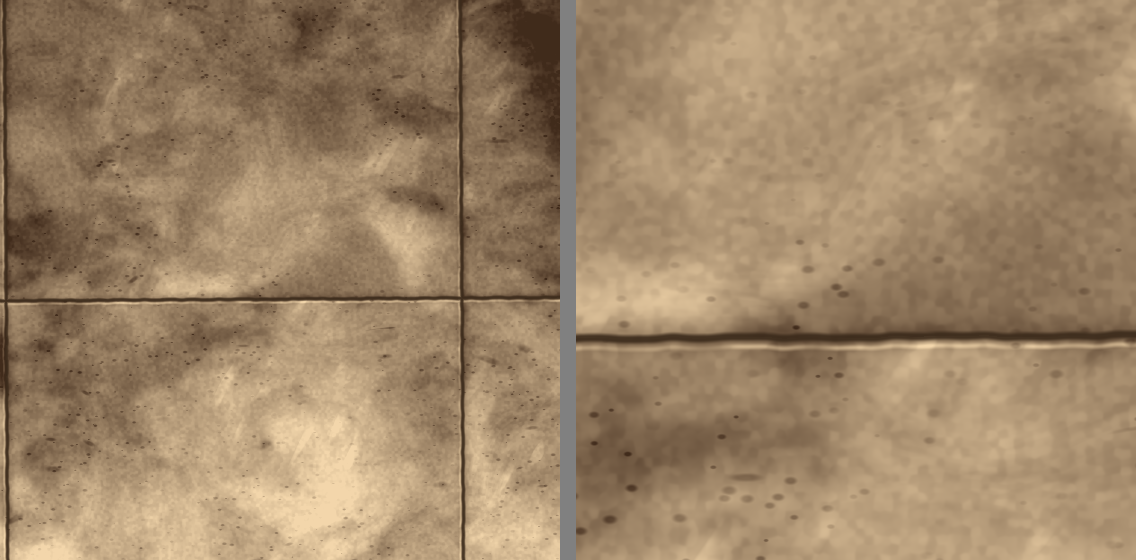
Left: the whole. Right: its middle third, enlarged.
Give the GLSL for this texture, as a Shadertoy shader.

```glsl
vec3 hash3(vec2 p) {
    vec3 q = fract(vec3(p.xyx) * vec3(0.1031, 0.1030, 0.0973));
    q += dot(q, q.yxz + 33.33);
    return fract((q.xxy + q.yzz) * q.zyx);
}

// Smooth cellular noise: random cell values blended by distance
float cellNoise(vec2 p) {
    vec2 cell = floor(p);
    float sum = 0.0, total = 0.0;
    for (int j = -1; j <= 1; j++)
    for (int i = -1; i <= 1; i++) {
        vec2 id = cell + vec2(i, j);
        vec3 h = hash3(id + 71.0);
        vec2 d = id + 0.2 + 0.6 * h.xy - p;
        float w = exp(-5.0 * dot(d, d));
        sum += w * h.z;
        total += w;
    }
    return sum / total;
}

float clouds(vec2 p, int octaves) {
    float sum = 0.0, amp = 0.5, total = 0.0;
    for (int i = 0; i < octaves; i++) {
        sum += amp * cellNoise(p);
        total += amp;
        amp *= 0.62;
        p = mat2(1.6, 1.2, -1.2, 1.6) * p + 13.7;
    }
    return sum / total;
}

// Sparse oval pits, one candidate in each cell
float pits(vec2 p, float density) {
    vec2 cell = floor(p);
    float cover = 0.0;
    for (int j = -1; j <= 1; j++)
    for (int i = -1; i <= 1; i++) {
        vec2 id = cell + vec2(i, j);
        vec3 h = hash3(id + 19.0);
        vec2 d = (id + h.xy - p) * vec2(0.8, 1.3);
        float radius = 0.15 + 0.3 * fract(h.z * 57.0);
        cover = max(cover, step(h.z, density) * smoothstep(radius, 0.3 * radius, length(d)));
    }
    return cover;
}

void mainImage(out vec4 fragColor, in vec2 fragCoord) {
    vec2 uv = fragCoord / iResolution.y;
    float pixel = 1.0 / iResolution.y;

    // Slightly skewed tile grid with signed distance to each joint
    float size = 0.814;
    vec2 p = uv + vec2(0.006 * uv.y - 0.014, -0.463 - 0.006 * uv.x);
    p += 0.0006 * sin(uv.yx * 43.0 + 2.0 * sin(uv.yx * 97.0));
    vec2 tile = floor(p / size);
    vec2 edge = p - size * floor(p / size + 0.5);
    vec2 gap = abs(edge);
    vec2 stone = uv + tile * vec2(7.3, 11.9);

    // Light falls off upwards, with a step between the rows
    float tone = tile.y < 0.0 ? 0.93 - 0.75 * uv.y : 0.86 - 0.54 * uv.y;
    tone -= 0.10 * step(1.0, tile.x);
    tone -= 0.22 * smoothstep(0.5, 1.0, uv.x * uv.y);

    // Clouded stone, broad stains and fine grain
    vec2 drift = vec2(cellNoise(stone * 6.0), cellNoise(stone * 6.0 + 40.0));
    float mottle = clouds(stone * vec2(4.0, 5.0) + 0.7 * drift, 6);
    float stain = clouds(stone * vec2(6.0, 8.0) + 23.0, 4);
    float grain = cellNoise(uv * 190.0);
    tone += 1.25 * (mottle - 0.5);
    tone -= 0.25 * smoothstep(0.52, 0.75, stain);
    tone += 0.16 * (grain - 0.5);

    // Dirt gathers along the joints, most at the left of the lower row
    float dirt = exp(-22.0 * min(gap.x, gap.y)) * smoothstep(0.3, 0.7, stain);
    tone -= 0.22 * dirt;
    vec2 corner = (uv - vec2(0.02, 0.34)) / vec2(0.09, 0.14);
    tone -= 0.5 * smoothstep(0.3, 0.65, mottle * 0.4 + stain * 0.6) * exp(-dot(corner, corner));

    // Dark pits and pale diagonal scuffs
    float worn = smoothstep(0.4, 0.65, stain);
    tone -= 0.26 * pits(stone * 95.0, 0.14) * (0.35 + worn);
    tone -= 0.30 * pits(stone * vec2(24.0, 42.0) + 3.0 * drift, 0.04) * worn;
    vec2 slant = mat2(0.88, 0.47, -0.47, 0.88) * stone;
    float scuff = smoothstep(0.70, 0.92, cellNoise(slant * vec2(60.0, 18.0) + drift));
    tone += 0.16 * scuff * smoothstep(0.45, 0.65, mottle);

    // Soft shade, pale lip and dark core of the joints
    vec2 shade = exp(-gap * gap / 0.00008);
    tone -= 0.22 * max(shade.x, shade.y);
    vec2 lip = smoothstep(0.0020 + pixel, 0.0, abs(edge + vec2(0.0050, 0.0058)));
    float chipped = 0.35 + 0.9 * cellNoise(uv * 45.0);
    tone += 0.46 * chipped * max(0.75 * lip.x, lip.y);
    vec2 core = smoothstep(0.0032 + pixel, 0.0008, gap);

    vec3 umber = vec3(0.38, 0.29, 0.21);
    vec3 sand = vec3(0.89, 0.78, 0.62);
    vec3 color = mix(umber, sand, clamp(tone, -0.25, 1.12));
    color = mix(color, vec3(0.23, 0.165, 0.105), 0.9 * max(core.x, core.y));
    fragColor = vec4(color, 1.0);
}
```
